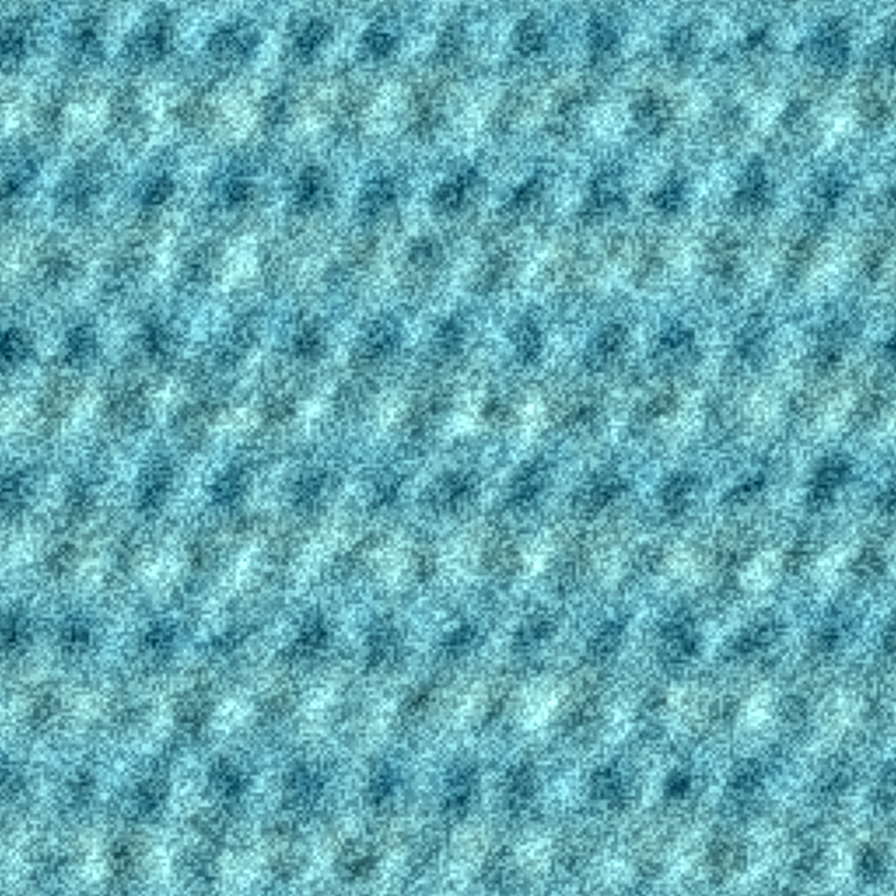
Give the GLSL for this pattern, as a Shadertoy shader.

```glsl
// Soft teal knitted cloth: 12 x 12 staggered stitches, each a dark hollow beside
// a slanted bright bump, in alternating deep and pale rows.
// Sums jittered Gaussian blobs, then adds wrapping fibre noise and crisp grain.

#define STITCHES 12.0      // repeats across and down, even
#define JITTER 0.11        // stitch displacement, in cells
#define HOLLOW 0.46        // darkness of hollows
#define BUMP 0.38          // brightness of bumps
#define BAND 0.10          // light and dark row contrast
#define FIBRE 0.24         // slanted fibre contrast
#define GRAIN 0.80         // fine grain contrast
#define GRAIN_CELLS 256.0  // grain cells per side
#define TINT 0.020         // blue and green row shift
#define BASE_TONE 0.45
#define DEEP vec3(0.22, 0.48, 0.53)
#define PALE vec3(0.62, 0.93, 0.95)

const float TAU = 6.2831853;

// Integer hash giving two values in 0..1
vec2 hash2(vec2 cell, float seed) {
    uvec3 k = uvec3(ivec3(vec3(cell, seed)));
    uint h = k.x * 1597334677u ^ k.y * 3812015801u ^ k.z * 2798796415u;
    h = (h ^ (h >> 16)) * 2146121005u;
    h = (h ^ (h >> 15)) * 2221713035u;
    h ^= h >> 16;
    return vec2(float(h & 65535u), float(h >> 16)) / 65535.0;
}

// Value noise centred on zero, wrapping after period cells
float wrapNoise(vec2 p, vec2 period, float seed) {
    vec2 cell = floor(p), f = fract(p);
    f = f * f * (3.0 - 2.0 * f);
    float a = hash2(mod(cell, period), seed).x;
    float b = hash2(mod(cell + vec2(1, 0), period), seed).x;
    float c = hash2(mod(cell + vec2(0, 1), period), seed).x;
    float d = hash2(mod(cell + vec2(1, 1), period), seed).x;
    return mix(mix(a, b, f.x), mix(c, d, f.x), f.y) - 0.5;
}

// Gaussian blob leaning to the right as it rises
float blob(vec2 d, vec2 radius, float lean) {
    d.x -= lean * d.y;
    d /= radius;
    return exp(-0.5 * dot(d, d));
}

// Sum of neighbouring hollows and bumps
float stitches(vec2 p) {
    float relief = 0.0;
    for (int j = -1; j <= 1; j++) {
        float row = floor(p.y) + float(j);
        float shift = mod(row, 2.0) > 0.5 ? 0.08 : 0.68;
        float column = floor(p.x - shift);
        for (int i = -2; i <= 2; i++) {
            vec2 cell = vec2(column + float(i), row);
            vec2 id = mod(cell, STITCHES);
            vec2 center = cell + vec2(shift, 0.45);
            vec2 hollowAt = center + (hash2(id, 1.0) - 0.5) * JITTER;
            vec2 bumpAt = center + vec2(0.53, 0.0) + (hash2(id, 2.0) - 0.5) * 2.0 * JITTER;
            vec2 strength = 0.75 + 0.5 * hash2(id, 3.0);
            relief -= HOLLOW * strength.x * blob(p - hollowAt, vec2(0.20, 0.23), 0.15);
            relief += BUMP * strength.y * blob(p - bumpAt, vec2(0.18, 0.25), 0.45);
        }
    }
    return relief;
}

void mainImage(out vec4 fragColor, in vec2 fragCoord) {
    vec2 uv = fragCoord / iResolution.xy;

    // Gentle wrapping warp keeps the stitches irregular
    vec2 warp = vec2(wrapNoise(uv * 36.0, vec2(36), 4.0),
                     wrapNoise(uv * 36.0, vec2(36), 5.0));
    float tone = BASE_TONE + stitches(uv * STITCHES + 0.25 * warp);

    // Alternating rows
    float rows = uv.y * STITCHES * 0.5;
    tone -= BAND * cos(TAU * (rows - 0.70));

    // Coarse and fine fibres slanting up to the right
    vec2 slant = vec2(uv.x - uv.y, uv.y);
    tone += FIBRE * wrapNoise(slant * vec2(60, 48), vec2(60, 48), 6.0);
    tone += FIBRE * wrapNoise(slant * vec2(128, 96), vec2(128, 96), 7.0);

    // Two scales of grain
    tone += GRAIN * wrapNoise(uv * GRAIN_CELLS, vec2(GRAIN_CELLS), 8.0);
    tone += 0.4 * GRAIN * wrapNoise(uv * GRAIN_CELLS * 0.5, vec2(GRAIN_CELLS * 0.5), 9.0);

    // Colour ramp with bluer dark rows and greener pale rows
    float blue = cos(TAU * (rows - 0.80)) + 2.0 * wrapNoise(uv * 32.0, vec2(32), 10.0);
    vec3 color = mix(DEEP, PALE, tone) + TINT * blue * vec3(-1.0, 0.0, 1.0);
    fragColor = vec4(clamp(color, 0.0, 1.0), 1.0);
}
```
